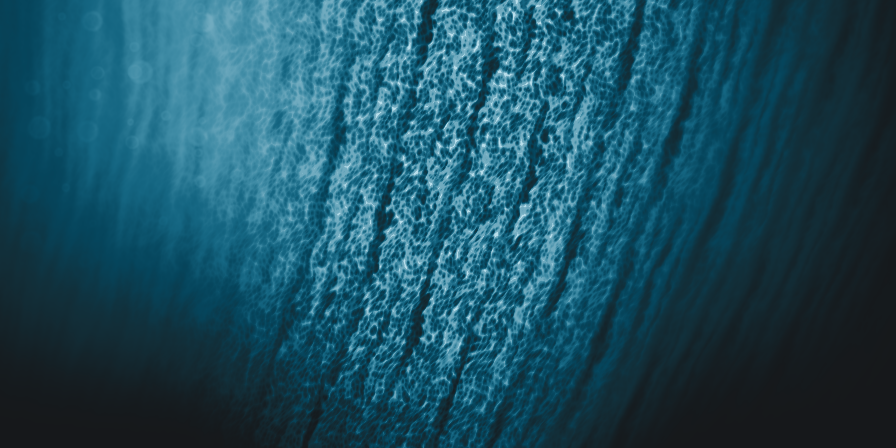
A Shadertoy shader for this texture:

```glsl
// Macro view of a crusty, grooved surface in cold teal light.
// Leaning grooves are periodic distance bands; the crust is pitted by cellular noise.
// A shallow focus band keeps the middle crisp, and soft discs float at the left.

vec2 hash2(vec2 p) {
    p = vec2(dot(p, vec2(127.1, 311.7)), dot(p, vec2(269.5, 183.3)));
    return fract(sin(p) * 43758.55);
}

// Distance to the nearest scattered feature point
float cellular(vec2 p) {
    vec2 cell = floor(p), local = fract(p);
    float nearest = 8.0;
    for (int j = -1; j <= 1; j++)
    for (int i = -1; i <= 1; i++) {
        vec2 offset = vec2(i, j);
        nearest = min(nearest, length(offset + hash2(cell + offset) - local));
    }
    return nearest;
}

// Position across the grooves, which lean further toward the right
float acrossGrooves(vec2 p) {
    float h = p.y - 0.5;
    return p.x - (0.17 + 0.13 * p.x) * h + 0.16 * h * h;
}

float grooveBand(float u, float centre, float spacing, float width, float softness) {
    float d = abs(fract((u - centre) / spacing + 0.5) - 0.5) * spacing;
    return 1.0 - smoothstep(width * (0.5 - 0.5 * softness), width * (1.4 + softness), d);
}

// Broad light: strong at the upper middle, fading to the sides and lower corners
float lightField(vec2 p) {
    float sides = smoothstep(-0.4, 0.6, p.x) * (1.0 - smoothstep(1.1, 2.2, p.x));
    float low = -0.4 + 0.37 * smoothstep(0.0, 0.65, abs(p.x - 1.0));
    return sides * smoothstep(low, low + 0.85, p.y);
}

// Sparse out of focus discs with slightly brighter rims
float discs(vec2 p, float scale) {
    vec2 cell = floor(p * scale), rnd = hash2(cell + 17.0);
    float radius = mix(0.1, 0.22, rnd.x);
    float d = length(fract(p * scale) - mix(vec2(0.25), vec2(0.75), rnd.yx));
    float fill = 1.0 - smoothstep(radius - 0.06, radius + 0.03, d);
    float rim = 1.0 - smoothstep(0.0, 0.06, abs(d - radius + 0.03));
    return (0.6 * fill + 0.4 * rim) * step(0.5, rnd.y);
}

// Layered sines give soft streaks that run along the grooves
float streaks(float u, float y) {
    return 0.45 * sin(u * 58.0 + 2.0 * sin(y * 5.0 + u * 7.0))
         + 0.32 * sin(u * 117.0 + 1.7 * sin(y * 9.0 - u * 11.0))
         + 0.23 * sin(u * 211.0 + 2.2 * sin(y * 14.0 + u * 23.0));
}

vec3 tealRamp(float t) {
    vec3 c = mix(vec3(0.085, 0.095, 0.105), vec3(0.07, 0.18, 0.22), smoothstep(0.0, 0.18, t));
    c = mix(c, vec3(0.02, 0.27, 0.36), smoothstep(0.15, 0.36, t));
    c = mix(c, vec3(0.08, 0.40, 0.51), smoothstep(0.33, 0.56, t));
    c = mix(c, vec3(0.25, 0.55, 0.65), smoothstep(0.53, 0.76, t));
    c = mix(c, vec3(0.44, 0.67, 0.75), smoothstep(0.72, 0.95, t));
    return mix(c, vec3(0.72, 0.87, 0.92), smoothstep(1.0, 1.4, t));
}

void mainImage(out vec4 fragColor, in vec2 fragCoord) {
    vec2 p = fragCoord / iResolution.y;
    p.x += 1.0 - 0.5 * iResolution.x / iResolution.y;
    float u = acrossGrooves(p);

    // Focus band follows the grooves
    float blur = smoothstep(0.08, 0.6, abs(u - 1.02));
    float sharp = 1.0 - blur;

    // Crust: pale plateaus with irregular dark pits at three scales
    vec2 surface = vec2(u, p.y);
    vec2 warped = surface + 0.006 * sin(surface.yx * vec2(47.0, 61.0));
    float coarse = cellular(warped * vec2(27.0, 13.0));
    float medium = cellular(warped * vec2(58.0, 37.0) + 3.0);
    float fine = cellular(warped * vec2(105.0, 74.0) + 9.0);
    float pitted = 0.3 * coarse + 0.4 * medium + 0.3 * fine;
    float plateau = smoothstep(0.3 - 0.15 * blur, 0.58 + 0.2 * blur, pitted);
    float crust = (plateau - 0.65) * mix(0.18, 0.42, sharp)
                + (fine - 0.48) * 0.42 * sharp + (coarse - 0.5) * 0.12;

    // Grooves: ragged edges, broken along their length
    float ragged = u + 0.005 * sin(p.y * 11.0 + u * 15.0) + 0.003 * sin(p.y * 31.0 - u * 40.0)
                 + (0.02 * (coarse - 0.5) + 0.022 * (medium - 0.5)) * (0.3 + 0.7 * sharp);
    float breaks = 0.78 + 0.22 * sin(p.y * 13.0 + u * 16.3);
    float major = grooveBand(ragged, 0.70, 0.147, 0.013, blur) * breaks;
    float minor = grooveBand(ragged, 0.7735, 0.147, 0.009, blur) * (1.4 - breaks);
    float hairline = grooveBand(ragged, 0.737, 0.0735, 0.005, blur) * (1.2 - breaks);
    float reach = smoothstep(0.42, 0.85, u) * (1.0 - 0.35 * smoothstep(1.4, 1.8, u));
    float groove = reach * max(major, max(0.85 * minor, 0.75 * hairline));

    // Combine tone, then add bokeh and small glints
    float light = lightField(p);
    float detail = smoothstep(0.2, 0.75, u) * (1.0 - 0.4 * smoothstep(1.35, 1.8, u));
    float tone = light * (0.84 + crust * mix(0.25, 1.0, detail) + 0.08 * streaks(u, p.y));
    tone *= 1.0 - 0.7 * groove;
    float bokehZone = (1.0 - smoothstep(0.45, 0.8, u)) * smoothstep(0.25, 0.6, p.y);
    tone += 0.09 * light * bokehZone * (discs(p, 8.0) + 0.7 * discs(p + 0.37, 13.0));
    tone += 0.3 * light * sharp * smoothstep(0.62, 0.9, fine) * plateau * (1.0 - groove);

    fragColor = vec4(tealRamp(tone), 1.0);
}
```
